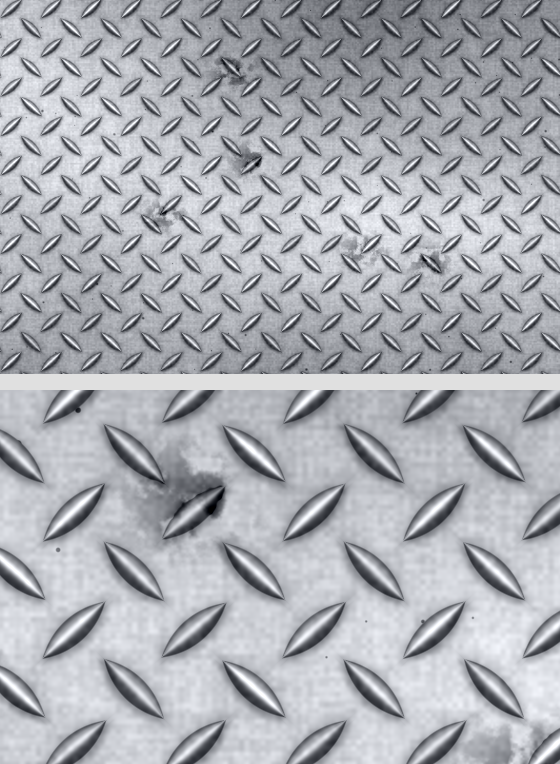
Top: the whole. Bottom: its middle third, enlarged.
This texture is drawn by a Shadertoy shader. Its source:

```glsl
// Worn steel tread plate: raised lozenges in alternating diagonals on brushed, stained metal.
#define PITCH vec2(0.1070, 0.1049)   // lattice step, in canvas heights
#define ORIGIN vec2(0.030, 0.033)    // centre of the first lozenge
#define HALF_LENGTH 0.0375
#define HALF_WIDTH 0.0112
#define TILT 0.73                    // lozenge angle in radians
#define PLATE_LEVEL 0.68
#define GRAIN 0.09
#define STAIN_STRENGTH 0.38
#define TINT vec3(-0.010, 0.0, 0.024)

// Centres of the worn, dirty areas
const vec2 STAINS[5] = vec2[5](vec2(0.625, 0.805), vec2(0.44, 0.42),
    vec2(0.97, 0.33), vec2(1.15, 0.30), vec2(0.67, 0.57));

float hash(vec2 p) {
    vec3 h = fract(p.xyx * 0.1031);
    h += dot(h, h.yzx + 33.33);
    return fract((h.x + h.y) * h.z);
}

float noise(vec2 p) {
    vec2 i = floor(p), f = fract(p);
    f = f * f * (3.0 - 2.0 * f);
    return mix(mix(hash(i), hash(i + vec2(1, 0)), f.x),
               mix(hash(i + vec2(0, 1)), hash(i + vec2(1, 1)), f.x), f.y);
}

float fbm(vec2 p) {
    float sum = 0.0, gain = 0.5;
    for (int i = 0; i < 4; i++) {
        sum += gain * noise(p);
        p = p * 2.03 + 17.0;
        gain *= 0.5;
    }
    return sum;
}

float glow(vec2 p, vec2 centre, vec2 radius) {
    vec2 q = (p - centre) / radius;
    return exp(-dot(q, q));
}

// Broad reflections across the sheet
float plateLight(vec2 p) {
    float v = PLATE_LEVEL;
    v += 0.19 * glow(p, vec2(0.15, 0.76), vec2(0.42, 0.32));
    v += 0.19 * glow(p, vec2(1.15, 0.39), vec2(0.48, 0.17));
    v += 0.08 * glow(p, vec2(0.55, 0.42), vec2(0.40, 0.25));
    v -= 0.21 * glow(p, vec2(0.95, 1.02), vec2(0.55, 0.26));
    v -= 0.07 * glow(p, vec2(0.70, 0.0), vec2(0.90, 0.12));
    return v + 0.16 * (fbm(p * 4.0) - 0.47);
}

float stainMask(vec2 p) {
    float area = 0.0;
    for (int i = 0; i < 5; i++)
        area = max(area, glow(p, STAINS[i], vec2(0.055, 0.045)));
    return area * smoothstep(0.42, 0.68, fbm(p * 55.0) + 0.12 * area);
}

// Sparse dark pits, one candidate per grid cell
float pitMask(vec2 p, float px) {
    vec2 g = p / 0.045, id = floor(g);
    vec2 centre = 0.2 + 0.6 * vec2(hash(id + 3.0), hash(id + 71.0));
    float radius = 0.0008 + 0.0022 * pow(hash(id + 29.0), 3.0);
    float d = length(g - id - centre) * 0.045 - radius;
    return step(0.86, hash(id + 11.0)) * smoothstep(px, -px, d);
}

// Lens formed by two overlapping discs
float lozenge(vec2 q) {
    float r = (HALF_LENGTH * HALF_LENGTH + HALF_WIDTH * HALF_WIDTH) / (2.0 * HALF_WIDTH);
    return length(vec2(q.x, abs(q.y) + r - HALF_WIDTH)) - r;
}

void mainImage(out vec4 fragColor, in vec2 fragCoord) {
    float px = 1.0 / iResolution.y;
    vec2 uv = fragCoord * px;
    float light = plateLight(uv), stain = stainMask(uv);

    // Plate surface: brushing, grain and dirt
    float grain = noise(uv * 210.0) - 0.5;
    float brushing = noise(uv * vec2(25.0, 240.0)) + noise(uv * vec2(200.0, 18.0)) - 1.0;
    float shade = light + GRAIN * grain + 0.05 * brushing;
    shade -= STAIN_STRENGTH * stain + 0.4 * pitMask(uv, px);

    // Two interleaved lattices of lozenges, tilted opposite ways
    for (int k = 0; k < 2; k++) {
        vec2 cell = (uv - ORIGIN) / PITCH - 0.5 * float(k);
        vec2 id = floor(cell + 0.5);
        float vary = hash(id + 40.0 + 57.0 * float(k));
        float angle = (k == 0 ? TILT : -TILT - 0.03) + 0.06 * (vary - 0.5);
        float c = cos(angle), s = sin(angle);
        vec2 q = mat2(c, -s, s, c) * ((cell - id) * PITCH);
        float d = lozenge(q) + 0.004 * stain * grain;

        // Contact shadow, heavier on the lower side
        float below = lozenge(q + vec2(0.0, 0.004));
        shade -= 0.17 * exp(-max(d, 0.0) / 0.005) + 0.13 * smoothstep(0.005, -0.003, below);

        // Rounded metal: dark flanks and a bright central streak
        float along = q.x / HALF_LENGTH;
        float across = q.y / (HALF_WIDTH * max(1.0 - along * along, 0.08));
        float body = mix(0.19, 0.50, smoothstep(-0.9, 0.6, across));
        body -= 0.20 * smoothstep(0.55, 1.0, across);
        body *= 0.45 + 0.80 * light;
        float streak = exp(-9.0 * pow(across - 0.08, 2.0)) * (1.0 - pow(abs(along), 4.0));
        body += (0.40 + 0.18 * vary) * streak + 0.10 * grain - 0.25 * stain;
        shade = mix(shade, body, smoothstep(px, -px, d));
    }

    fragColor = vec4(clamp(vec3(shade) + TINT, 0.0, 1.0), 1.0);
}
```
